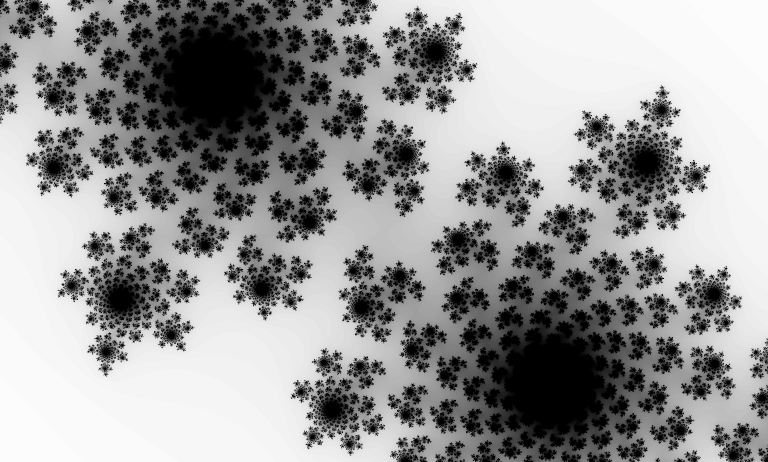
A WebGL 1 fragment shader for this background:

```glsl
precision highp float;

uniform vec2 u_resolution;

// Fraction of the iteration budget used before the orbit escapes
float escapeTime(vec2 z) {
    float steps = 0.0;
    for (int i = 0; i < 100; i++) {
        z = vec2(z.x * z.x - z.y * z.y, 2.0 * z.x * z.y) + vec2(-0.4, 0.6);
        if (dot(z, z) > 4.0) break;
        steps += 1.0;
    }
    return steps / 100.0;
}

// Canvas position to the complex plane, centred on the origin
vec2 toPlane(vec2 fragment) {
    return (fragment - 0.5 * u_resolution) / u_resolution.x * 1.7;
}

void main() {
    // Average a 2 x 2 grid of samples to soften the fine edges
    float brightness = 0.0;
    for (int row = 0; row < 2; row++) {
        for (int column = 0; column < 2; column++) {
            vec2 offset = 0.5 * vec2(float(column), float(row)) - 0.25;
            brightness += 0.25 * (1.0 - escapeTime(toPlane(gl_FragCoord.xy + offset)));
        }
    }

    gl_FragColor = vec4(vec3(brightness), 1.0);
}
```
